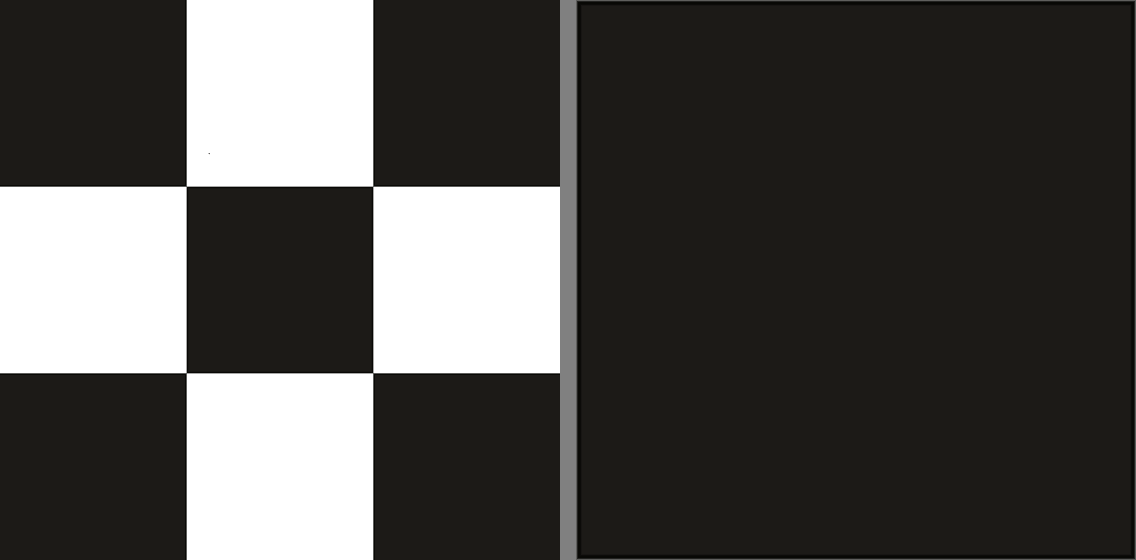
Left, the full canvas; right, a detail of the centre.
Reproduce this pattern procedurally as a WebGL 1 fragment shader.

```glsl
precision highp float;

uniform vec2 u_resolution;

const vec3 WHITE = vec3(1.0);
const vec3 CHARCOAL = vec3(0.11, 0.10, 0.09);
const vec3 RIM_BLACK = vec3(0.03, 0.03, 0.02);

// Signed distance to a three by three checker, positive in the dark squares.
// Folding about the centre keeps opposite canvas edges identical.
float checkerDistance(vec2 p) {
  vec2 band = 1.0 / 6.0 - abs(p - 0.5);
  float side = band.x * band.y < 0.0 ? -1.0 : 1.0;
  return side * min(abs(band.x), abs(band.y));
}

// Disc coverage, measured across the wrapped canvas
float speck(vec2 p, vec2 center, float radius, float soft) {
  vec2 offset = fract(p - center + 0.5) - 0.5;
  return 1.0 - smoothstep(radius - soft, radius + soft, length(offset));
}

// Dark fill with a thin, deeper rim along its boundary
vec3 inkColor(float dist, float rimWidth, float soft) {
  float rim = 1.0 - smoothstep(rimWidth - soft, rimWidth + soft, dist);
  return mix(CHARCOAL, RIM_BLACK, rim);
}

void main() {
  vec2 uv = gl_FragCoord.xy / u_resolution;
  float pixel = 1.0 / min(u_resolution.x, u_resolution.y);
  float edgeSoft = max(0.0015, 0.75 * pixel);

  // Squares
  float dist = checkerDistance(uv);
  vec3 ink = inkColor(dist, 0.003, 0.5 * edgeSoft);
  vec3 color = mix(WHITE, ink, smoothstep(-edgeSoft, edgeSoft, dist));

  // Single stray fleck on a white square
  float fleck = speck(uv, vec2(0.3735, 0.7255), 0.0011, 0.5 * edgeSoft);
  color = mix(color, CHARCOAL, 0.8 * fleck);

  gl_FragColor = vec4(color, 1.0);
}
```
